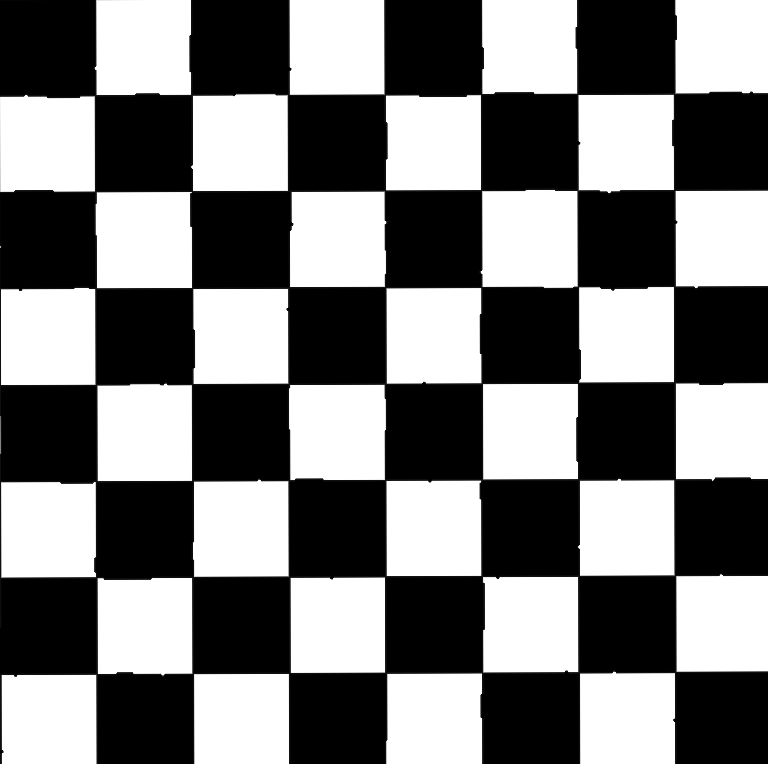
A Shadertoy shader for this pattern:

```glsl
float hash(vec2 p) {
    return fract(sin(dot(p, vec2(127.1, 311.7))) * 43758.5453);
}

// 1 between start and start + size, with short ramps
float span(float t, float start, float size) {
    return smoothstep(start - 0.008, start + 0.008, t)
         - smoothstep(start + size - 0.008, start + size + 0.008, t);
}

// Outward offset of the black ink along one side of a square
float edgeWear(float line, float along, float seed) {
    vec2 id = vec2(line, floor(along)) + seed;
    float t = fract(along);

    // Long shallow step on some sides
    float size = mix(0.15, 0.5, hash(id + 3.1));
    float start = hash(id + 5.7) * (1.0 - size);
    float ledge = span(t, start, size) * step(0.62, hash(id + 9.2));
    ledge *= hash(id + 11.4) > 0.35 ? 0.017 : -0.012;

    // Tiny nick on a few sides
    float nick = span(t, 0.1 + 0.8 * hash(id + 15.3), 0.03);
    nick *= step(0.72, hash(id + 17.8)) * 0.018 * sign(hash(id + 21.6) - 0.5);

    return ledge + nick + 0.007 * (hash(id + 25.9) - 0.5);
}

void mainImage(out vec4 fragColor, in vec2 fragCoord) {
    // Squares counted from the top left, on a slightly skewed grid
    float squares = 7.965;
    vec2 grid = vec2(fragCoord.x, iResolution.y - fragCoord.y) / iResolution.x * squares;
    grid += vec2(-0.002, 0.0033) * (grid.yx - 4.0) + vec2(0.0, 0.017);

    // Distance to the nearest grid line on each axis
    vec2 line = floor(grid + 0.5);
    vec2 dist = abs(grid - line);

    // +1 in white squares, -1 in black ones
    vec2 cell = floor(grid);
    float side = 2.0 * mod(cell.x + cell.y, 2.0) - 1.0;

    // Black squares spread a little past the lines
    vec2 spread = vec2(0.009, 0.006)
                + vec2(edgeWear(line.x, grid.y, 40.0), edgeWear(line.y, grid.x, 80.0));
    vec2 inset = dist - side * spread;
    float edge = side * min(inset.x, inset.y);

    // Crisp ink edge with a faint grey fringe on the black side
    float pixel = squares / iResolution.x;
    float white = smoothstep(-0.5 * pixel, 0.5 * pixel, edge);
    float fringe = 0.06 * smoothstep(-0.02, -0.012, edge);
    fragColor = vec4(vec3(mix(fringe, 1.0, white)), 1.0);
}
```
